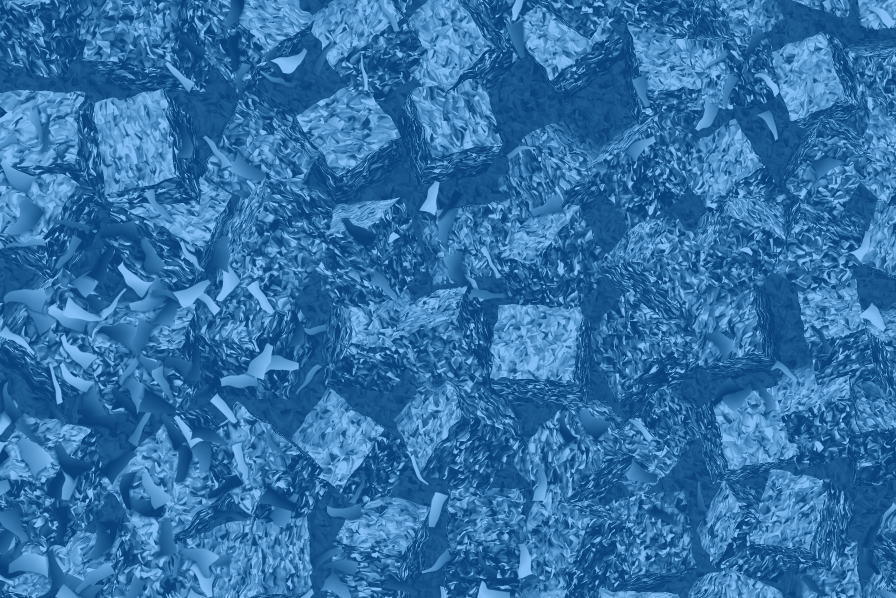
Reproduce this texture procedurally as a Shadertoy shader.

```glsl
// A heap of crushed foil bales in blue monochrome. Tumbled boxes are hit by
// parallel rays; each visible face is painted with layers of bent, tapered
// flakes, then toned by its slope to the light and its depth in the heap.

#define BALES 5.2        // bales per canvas height at the left side
#define BALE_HALF 0.43   // half the side of a bale, in grid cells
#define JITTER 0.45      // scatter of the bale centres
#define CRUMPLE 0.05     // wobble of edges and faces
#define FLAKE_FREQ 6.5   // large flakes per grid cell
#define LOOSE_FREQ 5.0   // loose strips per grid cell
#define LIGHT_DIR vec3(-0.22, 0.44, 0.87)
#define DARK vec3(0.035, 0.255, 0.475)
#define MIDDLE vec3(0.195, 0.49, 0.70)
#define LIGHT vec3(0.515, 0.745, 0.965)

vec3 hash3(vec2 p) {
    vec3 k = vec3(dot(p, vec2(127.1, 311.7)), dot(p, vec2(269.5, 183.3)),
                  dot(p, vec2(419.2, 371.9)));
    return fract(sin(k) * 43758.5453);
}

float noise(vec2 p) {
    vec2 i = floor(p), f = fract(p);
    f = f * f * (3.0 - 2.0 * f);
    float low = mix(hash3(i).x, hash3(i + vec2(1, 0)).x, f.x);
    float high = mix(hash3(i + vec2(0, 1)).x, hash3(i + vec2(1, 1)).x, f.x);
    return mix(low, high, f.y);
}

mat2 spin(float a) {
    float c = cos(a), s = sin(a);
    return mat2(c, s, -s, c);
}

mat3 spinZ(float a) {
    float c = cos(a), s = sin(a);
    return mat3(c, s, 0, -s, c, 0, 0, 0, 1);
}

mat3 tiltX(float a) {
    float c = cos(a), s = sin(a);
    return mat3(1, 0, 0, 0, c, s, 0, -s, c);
}

// Paints one layer of flakes, with their shadows, over the given tone
float flakes(float tone, vec2 p, float freq, float turn, float spread, float seed, float share) {
    vec2 uv = p * freq, cell = floor(uv);
    float soft = 0.6 * freq * BALES / iResolution.y;
    for (int j = -1; j <= 1; j++)
    for (int i = -1; i <= 1; i++) {
        vec2 id = cell + vec2(i, j);
        vec3 a = hash3(id + seed), b = hash3(id + seed + 71.3);
        if (b.z > share) continue;
        vec2 l = spin(turn + spread * (a.z - 0.5)) * (uv - id - a.xy);
        l.y += (b.x - 0.5) * 0.7 * l.x * l.x;
        float width = mix(0.08, 0.38, b.y) * (1.0 + 0.6 * l.x);
        float d = max(abs(l.x) - 0.85, abs(l.y) - width);
        float shadow = (1.0 - smoothstep(0.0, 0.2, d)) * step(l.y, 0.0);
        float shine = fract(17.0 * (a.z + b.x)) + 0.6 * l.x * (b.x - 0.5) + 0.4 * l.y;
        tone = mix(tone * (1.0 - 0.5 * shadow), shine, 1.0 - smoothstep(-soft, soft, d));
    }
    return tone;
}

// Finds the topmost bale: face coordinates, normal, height and face seed
void hitHeap(vec2 p, out vec2 face, out vec3 normal, out float height, out float seed) {
    face = p;
    normal = vec3(0, 0, 1);
    height = -0.55;
    seed = 5.0;
    for (int j = -1; j <= 1; j++)
    for (int i = -1; i <= 1; i++) {
        vec2 id = floor(p) + vec2(i, j);
        vec3 place = hash3(id + 3.7), pose = hash3(id + 19.1), shape = hash3(id + 43.9);
        vec3 centre = vec3(id + 0.5 + JITTER * (place.xy - 0.5), 0.5 * (place.z - 0.5));
        mat3 turn = spinZ(6.283 * pose.x) * tiltX(mix(0.25, 0.95, pose.y)) * spinZ(6.283 * pose.z);
        vec3 origin = (vec3(p, 4.0) - centre) * turn;
        vec3 ray = vec3(0, 0, -1) * turn;
        ray += vec3(lessThan(abs(ray), vec3(1e-4))) * 2e-4;
        vec3 size = BALE_HALF * mix(vec3(0.8), vec3(1.1), shape);
        vec3 middle = -origin / ray, reach = size / abs(ray);
        vec3 enter = middle - reach, leave = middle + reach;
        float near = max(enter.x, max(enter.y, enter.z));
        float far = min(leave.x, min(leave.y, leave.z));
        if (near > far || 4.0 - near < height) continue;
        height = 4.0 - near;
        vec3 side = step(enter.yzx, enter) * step(enter.zxy, enter);
        vec3 hit = origin + ray * near;
        face = side.x > 0.5 ? hit.yz : side.y > 0.5 ? hit.zx : hit.xy;
        normal = turn * (-sign(ray) * side);
        seed = floor(200.0 * shape.x) + 31.0 * dot(side, vec3(1, 2, 3));
    }
}

float heapTone(vec2 uv) {
    // Bales shrink gently towards the right
    vec2 p = BALES * vec2(uv.x + 0.14 * uv.x * uv.x, (uv.y - 0.5) * (1.0 + 0.22 * uv.x)) + 20.0;
    vec2 bent = p + CRUMPLE * (vec2(noise(p * 10.0), noise(p * 10.0 + 40.0)) - 0.5);
    vec2 face;
    vec3 normal;
    float height, seed;
    hitHeap(bent, face, normal, height, seed);

    // Flakes from large to small, lying along the grain of the face
    vec3 kind = hash3(vec2(seed, 8.3));
    float turn = 3.14 * kind.x, spread = mix(0.7, 4.0, kind.y);
    float tone = 0.25 + 0.5 * noise(face * vec2(9.0, 22.0) + seed);
    tone = flakes(tone, face, FLAKE_FREQ, turn, spread, seed, 0.95);
    tone = flakes(tone, face, FLAKE_FREQ * 1.7, turn, spread, seed + 9.0, 0.6);
    tone = flakes(tone, face, FLAKE_FREQ * 3.0, turn, spread * 1.3, seed + 27.0, 0.4);
    tone += 0.25 * (noise(face * 26.0 + seed) - 0.5);

    // Light on the face and darkness in the gaps
    float lit = smoothstep(0.1, 1.0, dot(normal, LIGHT_DIR)) + 0.5 * (kind.z - 0.5);
    tone = pow(clamp(tone, 0.01, 1.0), mix(2.4, 0.42, clamp(lit, 0.0, 1.0)));
    tone *= mix(0.25, 1.05, smoothstep(-0.5, 0.25, height));

    // Loose strips, thickest at the lower left
    float mess = (1.0 - smoothstep(0.0, 0.7, uv.x)) * (1.0 - smoothstep(0.3, 0.9, uv.y));
    return flakes(tone, bent, LOOSE_FREQ, 0.0, 6.283, 4.0, 0.07 + 0.45 * mess);
}

void mainImage(out vec4 fragColor, in vec2 fragCoord) {
    // Four samples per pixel smooth the bale outlines
    float tone = 0.0;
    for (int s = 0; s < 4; s++) {
        vec2 offset = vec2(s % 2, s / 2) * 0.5 - 0.25;
        tone += 0.25 * clamp(heapTone((fragCoord + offset) / iResolution.y), 0.0, 1.0);
    }
    vec3 color = mix(mix(DARK, MIDDLE, tone), mix(MIDDLE, LIGHT, tone), tone);
    fragColor = vec4(color, 1.0);
}
```
